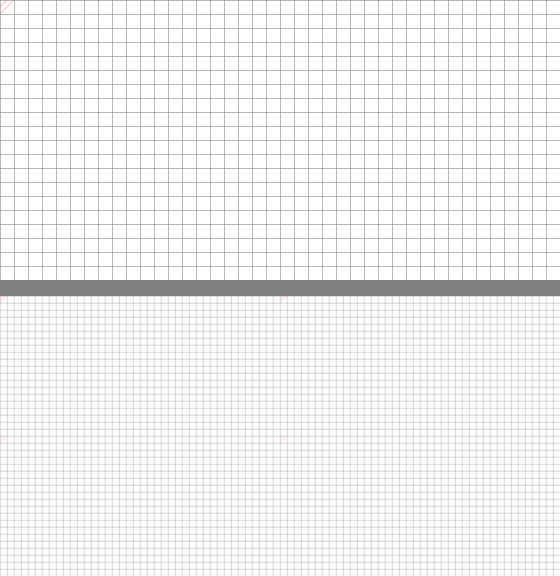
Top, the tile; bottom, the same tile 2 across and 2 down.
Give the GLSL for this pattern, as a Shadertoy shader.

```glsl
const vec2 CELLS = vec2(40.0, 20.0);     // repeats across and down
const float LINE_WIDTH = 0.047;          // fraction of a cell
const vec3 PAPER = vec3(1.0);
const vec3 LINE_COLOR = vec3(0.57);
const vec3 HATCH_COLOR = vec3(0.95, 0.45, 0.45);
const float HATCH_SPACING = 0.5;         // fraction of a cell
const float HATCH_WIDTH = 0.045;

// Running total of line width from zero to x, one line per unit
vec2 lineIntegral(vec2 x) {
    return floor(x) * LINE_WIDTH + min(fract(x), LINE_WIDTH);
}

// Exact share of the pixel footprint covered by vertical and horizontal lines
vec2 lineCoverage(vec2 p, vec2 footprint) {
    vec2 halfSize = 0.5 * footprint;
    return (lineIntegral(p + halfSize) - lineIntegral(p - halfSize)) / footprint;
}

// Diagonal strokes confined to the first cell
float cornerHatch(vec2 p, float pixel) {
    float along = (p.x + p.y) / HATCH_SPACING;
    float stroke = round(along);
    float dist = abs(along - stroke) * HATCH_SPACING * 0.70711;
    float coverage = clamp((0.5 * HATCH_WIDTH - dist) / pixel + 0.5, 0.0, 1.0);
    bool inside = max(p.x, p.y) < 1.0 && stroke > 0.5 && stroke < 2.5;
    return inside ? coverage * min(1.0, HATCH_WIDTH / pixel) : 0.0;
}

void mainImage(out vec4 fragColor, in vec2 fragCoord) {
    // Cell coordinates counted from the top left corner
    vec2 uv = fragCoord / iResolution.xy;
    vec2 p = vec2(uv.x, 1.0 - uv.y) * CELLS;
    vec2 footprint = CELLS / iResolution.xy;

    // Corner accent below the ruled grid
    vec3 color = mix(PAPER, HATCH_COLOR, cornerHatch(p, footprint.y));

    // Union of both line directions
    vec2 lines = lineCoverage(p, footprint);
    float grid = 1.0 - (1.0 - lines.x) * (1.0 - lines.y);
    color = mix(color, LINE_COLOR, grid);

    fragColor = vec4(color, 1.0);
}
```
